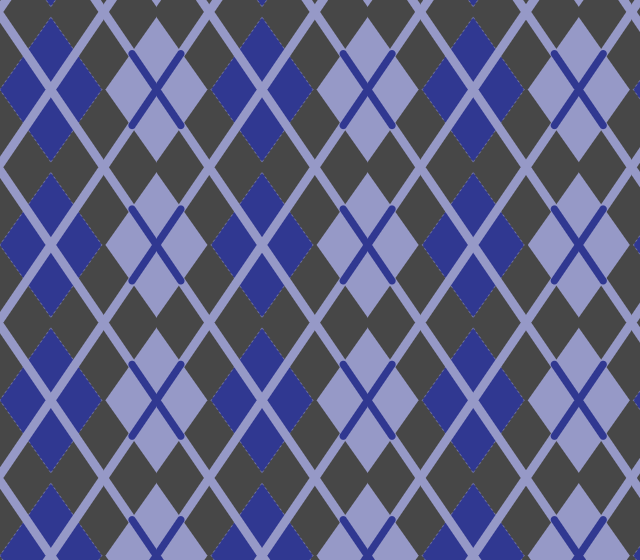
Reproduce this pattern procedurally as a Shadertoy shader.

```glsl
#define CELL vec2(0.18855, 0.2774)
#define FIRST_CENTRE vec2(0.0908, 0.8400)
#define DIAMOND_HALF vec2(0.0911, 0.1295)
#define STRIPE_WIDTH 0.0156
#define CROSS_WIDTH 0.0132
#define CROSS_ARM 0.0774
#define EDGE_WIDTH 0.0016
#define STITCH_STEP 0.0075
#define CHARCOAL vec3(0.28, 0.28, 0.28)
#define NAVY vec3(0.19, 0.22, 0.57)
#define LAVENDER vec3(0.59, 0.60, 0.78)

// Signed distance to a diamond with the given half extents
float diamondDistance(vec2 p, vec2 halfSize) {
    vec2 q = abs(p) / halfSize;
    return (q.x + q.y - 1.0) * halfSize.x * halfSize.y / length(halfSize);
}

// Distance to the nearest diagonal through the cell centres
float latticeDistance(vec2 cellPos) {
    vec2 diagonals = vec2(cellPos.x + cellPos.y, cellPos.x - cellPos.y);
    vec2 d = abs(fract(diagonals + 0.5) - 0.5);
    return min(d.x, d.y) * CELL.x * CELL.y / length(CELL);
}

// Distance to four round-ended arms along the cell diagonals
float crossDistance(vec2 p) {
    vec2 q = abs(p), dir = normalize(CELL);
    return length(q - dir * clamp(dot(q, dir), 0.0, CROSS_ARM));
}

float coverage(float dist, float pixel) {
    return clamp(0.5 - dist / pixel, 0.0, 1.0);
}

void mainImage(out vec4 fragColor, in vec2 fragCoord) {
    float pixel = 1.0 / iResolution.y;
    vec2 cellPos = (fragCoord * pixel - FIRST_CENTRE) / CELL;
    vec2 p = (fract(cellPos + 0.5) - 0.5) * CELL;
    bool isLight = mod(floor(cellPos.x + 0.5), 2.0) > 0.5;

    // Diamonds in alternating columns
    float diamond = diamondDistance(p, DIAMOND_HALF);
    vec3 color = mix(CHARCOAL, isLight ? LAVENDER : NAVY, coverage(diamond, pixel));

    // Faint broken edge around the dark diamonds
    float stitch = 0.5 + 0.5 * cos(6.28318 * p.y / STITCH_STEP);
    float edge = coverage(abs(diamond) - 0.5 * EDGE_WIDTH, pixel);
    if (!isLight) color = mix(color, LAVENDER, 0.6 * stitch * edge);

    // Continuous diagonal stripes
    float stripe = latticeDistance(cellPos) - 0.5 * STRIPE_WIDTH;
    color = mix(color, LAVENDER, coverage(stripe, pixel));

    // Short crosses on the light diamonds
    float cross4 = crossDistance(p) - 0.5 * CROSS_WIDTH;
    if (isLight) color = mix(color, NAVY, coverage(cross4, pixel));

    fragColor = vec4(color, 1.0);
}
```
